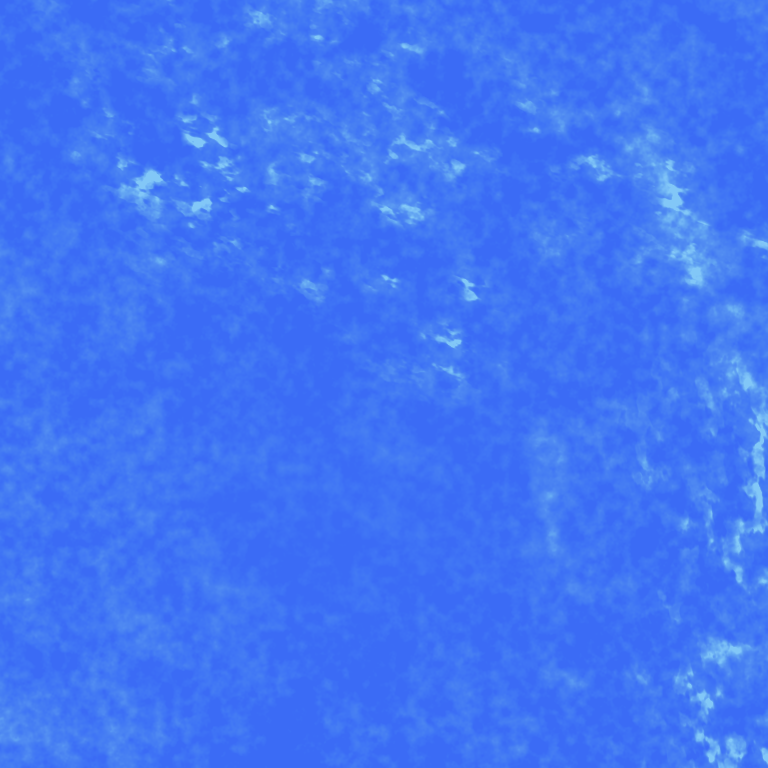
A WebGL 1 fragment shader for this texture:

```glsl
precision highp float;
// Sunlit blue water: broad soft swells, fine mottled grain and clustered glints.
// Layers of value noise sum to one tone, which a six-step colour ramp paints.
// Glints slant along an upper band and stand upright near the right edge.

uniform vec2 u_resolution;

#define BASE_TONE 0.76
#define SWELL_SCALE 4.5
#define SWELL_GAIN 2.9
#define MOTTLE_SCALE 18.0
#define MOTTLE_GAIN 2.8
#define GRAIN_SCALE 82.0
#define GRAIN_GAIN 4.4
#define GLINT_SCALE 62.0
#define SLANT_GAIN 3.6
#define UPRIGHT_GAIN 3.7
#define VEIL_GAIN 2.0

float hash(vec2 p) {
  vec3 q = fract(vec3(p.xyx) * 0.1031);
  q += dot(q, q.yzx + 33.33);
  return fract((q.x + q.y) * q.z);
}

float valueNoise(vec2 p) {
  vec2 cell = floor(p);
  vec2 f = fract(p);
  f = f * f * (3.0 - 2.0 * f);
  float low = mix(hash(cell), hash(cell + vec2(1.0, 0.0)), f.x);
  float high = mix(hash(cell + vec2(0.0, 1.0)), hash(cell + 1.0), f.x);
  return mix(low, high, f.y);
}

// Three octaves, each turned so that the lattice stays hidden
float fbm(vec2 p) {
  float sum = 0.0;
  float weight = 0.571;
  for (int i = 0; i < 3; i++) {
    sum += weight * valueNoise(p);
    p = mat2(0.8, 0.6, -0.6, 0.8) * p * 2.03 + 17.3;
    weight *= 0.5;
  }
  return sum;
}

vec2 rotate(vec2 p, float angle) {
  float c = cos(angle);
  float s = sin(angle);
  return vec2(c * p.x + s * p.y, c * p.y - s * p.x);
}

float bell(float d, float width) {
  return exp(-d * d / (width * width));
}

// Tone 0 is the deepest blue, tone 5 the brightest glint
vec3 waterColor(float tone) {
  vec3 c = mix(vec3(0.23, 0.42, 0.96), vec3(0.25, 0.46, 0.96), clamp(tone, 0.0, 1.0));
  c = mix(c, vec3(0.28, 0.50, 0.95), clamp(tone - 1.0, 0.0, 1.0));
  c = mix(c, vec3(0.32, 0.55, 0.95), clamp(tone - 2.0, 0.0, 1.0));
  c = mix(c, vec3(0.39, 0.65, 0.95), clamp(tone - 3.0, 0.0, 1.0));
  return mix(c, vec3(0.51, 0.78, 0.97), clamp(tone - 4.0, 0.0, 1.0));
}

void main() {
  vec2 uv = gl_FragCoord.xy / u_resolution;
  vec2 slanted = rotate(uv, -0.4);

  // Swells, mottling and grain
  float swell = fbm(slanted * vec2(0.7, 1.3) * SWELL_SCALE + 5.0) - 0.5;
  float mottle = fbm(slanted * vec2(0.85, 1.15) * MOTTLE_SCALE + 41.0) - 0.5;
  float grain = fbm(uv * GRAIN_SCALE + 83.0) - 0.5;

  // Where the surface is calm, slanted or upright
  vec2 warped = uv + 0.2 * vec2(swell, mottle);
  float calm = bell(length((uv - vec2(0.46, 0.33)) * vec2(1.0, 1.2)), 0.24);
  float slantZone = bell(warped.y - 0.92 + 0.47 * warped.x, 0.13)
    * smoothstep(0.03, 0.2, uv.x) * (1.0 - smoothstep(0.6, 0.78, uv.x));
  float topZone = bell(warped.y - 1.14 + 0.42 * warped.x, 0.11);
  float rightZone = smoothstep(0.7, 0.96, warped.x)
    * (1.0 - smoothstep(0.42, 0.68, warped.y));

  // Glints, gathered into clusters by the mottling
  float cluster = smoothstep(-0.12, 0.13, mottle);
  float slantField = fbm(slanted * vec2(0.8, 1.4) * GLINT_SCALE + 11.0);
  float uprightField = fbm(rotate(uv, 0.2) * vec2(1.2, 0.7) * GLINT_SCALE + 29.0);
  float slantGlint = smoothstep(0.5, 0.72, slantField) * cluster;
  float uprightGlint = smoothstep(0.43, 0.66, uprightField) * mix(0.3, 1.0, cluster);

  // Soft pale veils: a leaning arc at the right and a short upright wisp
  float arc = bell(warped.x - 0.97 + 0.5 * max(warped.y - 0.55, 0.0), 0.04)
    * smoothstep(0.35, 0.5, uv.y) * (1.0 - smoothstep(0.75, 0.95, uv.y));
  float wisp = bell(warped.x - 0.7, 0.022) * bell(uv.y - 0.34, 0.12);

  float tone = BASE_TONE + SWELL_GAIN * swell;
  tone += MOTTLE_GAIN * mottle * mix(1.0, 0.6, calm);
  tone += GRAIN_GAIN * grain * mix(1.0, 0.55, calm);
  tone += SLANT_GAIN * slantGlint * (slantZone + 0.6 * topZone);
  tone += 0.5 * (topZone + 0.5 * slantZone) * cluster;
  tone += UPRIGHT_GAIN * uprightGlint * rightZone;
  tone += VEIL_GAIN * (arc + 0.8 * wisp) * (0.8 + 2.0 * mottle);

  gl_FragColor = vec4(waterColor(tone), 1.0);
}
```
